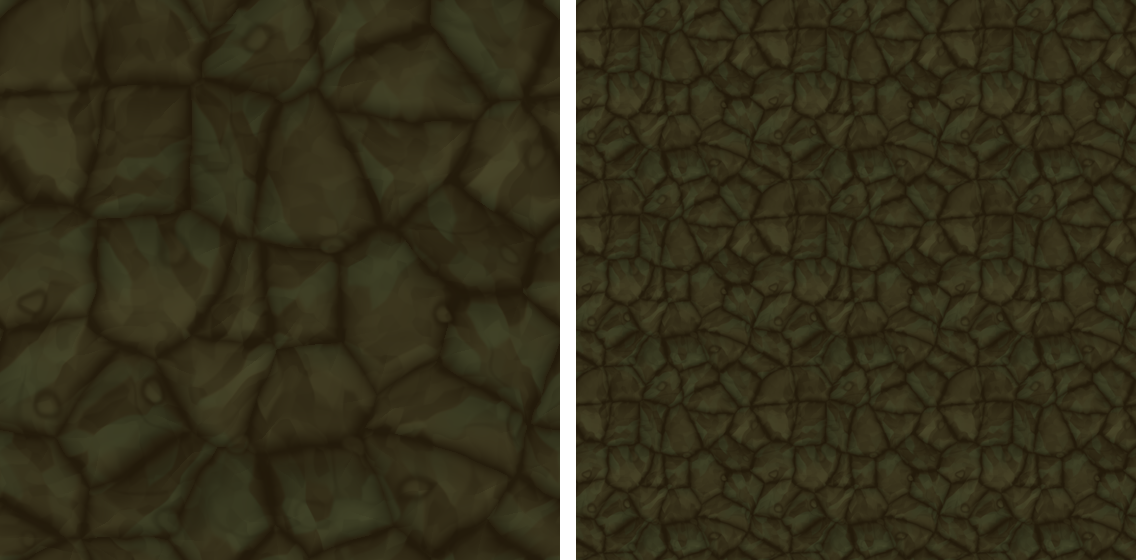
Left: one tile. Right: repeated 3 by 3.
This texture is drawn by a three.js fragment shader. Its source:

```glsl
// Mossy brown cobblestones with soft dark joints and painted brush marks, tiling.
#define STONES vec2(6.0, 5.0)
#define JITTER 0.84
#define JOINT_WIDTH 0.016
#define PEBBLE_GRID 6.0
#define PEBBLE_CHANCE 0.36
#define BRUSH_CONTRAST 0.42
#define RIM_LIGHT 0.13
#define LIGHT_DIR vec2(0.45, -0.89)
#define JOINT_COLOR vec3(0.122, 0.088, 0.032)
#define STONE_COLOR vec3(0.270, 0.252, 0.146)
#define MOSS_TINT vec3(-0.020, 0.004, 0.006)

varying vec2 vUv;

vec2 hash2(vec2 p) {
  vec3 q = fract(p.xyx * vec3(0.1031, 0.1030, 0.0973));
  q += dot(q, q.yzx + 33.33);
  return fract((q.xx + q.yz) * q.zy);
}

// Hash of a grid cell that repeats after "period" cells.
vec2 cellHash(vec2 cell, vec2 period, float seed) {
  return hash2(floor(mod(cell + 0.5, period)) + seed);
}

// Wrapping value noise, two channels.
vec2 noise2(vec2 uv, float period, float seed) {
  vec2 p = uv * period, c = floor(p), f = fract(p), n = vec2(period);
  f = f * f * (3.0 - 2.0 * f);
  vec2 low = mix(cellHash(c, n, seed), cellHash(c + vec2(1.0, 0.0), n, seed), f.x);
  vec2 high = mix(cellHash(c + vec2(0.0, 1.0), n, seed), cellHash(c + 1.0, n, seed), f.x);
  return mix(low, high, f.y);
}

// Soft-edged flat patches, like overlapping dabs of paint.
float dabs(vec2 uv, float period, float seed) {
  vec2 p = uv * period, c = floor(p), f = fract(p);
  float sum = 0.0, total = 0.0;
  for (int j = -1; j <= 1; j++)
    for (int i = -1; i <= 1; i++) {
      vec2 g = vec2(float(i), float(j));
      vec2 h = cellHash(c + g, vec2(period), seed);
      vec2 d = g + 0.1 + 0.8 * h - f;
      float w = exp(-20.0 * dot(d, d));
      sum += w * fract(h.x * 7.3 + h.y * 5.7);
      total += w;
    }
  return sum / total;
}

vec2 stoneOffset(vec2 c, vec2 g, vec2 f) {
  return (g + 0.5 + JITTER * (cellHash(c + g, STONES, 3.0) - 0.5) - f) / STONES;
}

// Distance to the nearest joint (x), its facing to the light (y), stone hash (zw).
vec4 stones(vec2 uv) {
  vec2 p = uv * STONES, c = floor(p), f = fract(p);
  vec2 nearCell = vec2(0.0), nearVec = vec2(0.0);
  float best = 9.0;
  for (int j = -1; j <= 1; j++)
    for (int i = -1; i <= 1; i++) {
      vec2 g = vec2(float(i), float(j)), r = stoneOffset(c, g, f);
      if (dot(r, r) < best) { best = dot(r, r); nearVec = r; nearCell = g; }
    }
  float edge = 9.0, facing = 0.0;
  for (int j = -2; j <= 2; j++)
    for (int i = -2; i <= 2; i++) {
      vec2 r = stoneOffset(c, nearCell + vec2(float(i), float(j)), f);
      vec2 across = r - nearVec;
      if (dot(across, across) > 0.00001) {
        vec2 n = normalize(across);
        float d = dot(0.5 * (r + nearVec), n);
        if (d < edge) { edge = d; facing = dot(n, LIGHT_DIR); }
      }
    }
  return vec4(edge, facing, cellHash(c + nearCell, STONES, 21.0));
}

// Nearest pebble: distance from its rim in radii (x), light (y), strength (z).
vec3 pebbles(vec2 uv) {
  vec2 p = uv * PEBBLE_GRID, c = floor(p), f = fract(p);
  vec3 result = vec3(9.0, 0.0, 0.0);
  for (int j = -1; j <= 1; j++)
    for (int i = -1; i <= 1; i++) {
      vec2 g = vec2(float(i), float(j));
      vec2 h = cellHash(c + g, vec2(PEBBLE_GRID), 47.0);
      vec2 kind = cellHash(c + g, vec2(PEBBLE_GRID), 83.0);
      vec2 r = (f - g - 0.15 - 0.7 * h) / PEBBLE_GRID / mix(0.015, 0.028, kind.y);
      float d = length(r) - 1.0;
      if (kind.x < PEBBLE_CHANCE && d < result.x)
        result = vec3(d, dot(r, LIGHT_DIR), mix(0.4, 0.95, h.y));
    }
  return result;
}

void main() {
  // Bend the grid so that joints wander and brush marks curve.
  vec2 bend = noise2(vUv, 8.0, 5.0) - 0.5, ripple = noise2(vUv, 27.0, 9.0) - 0.5;
  vec2 uv = vUv + 0.026 * bend + 0.007 * ripple;
  vec4 stone = stones(uv);

  // Brush marks run along one of two diagonals, chosen by stone.
  vec2 q = vUv + 0.05 * bend + 0.012 * ripple;
  float rising = dabs(vec2(q.x + q.y, 2.0 * (q.y - q.x)), 9.0, 13.0);
  float falling = dabs(vec2(2.0 * q.x + q.y, q.y - q.x), 10.0, 29.0);
  float brush = mix(rising, falling, smoothstep(0.4, 0.6, stone.z));
  float fine = dabs(q + 0.01 * ripple, 34.0, 37.0);
  vec2 broad = noise2(vUv, 7.0, 61.0);

  // Stone faces with a faint chiselled rim and a few creases.
  float tone = 0.75 + 0.1 * (stone.w - 0.5) + BRUSH_CONTRAST * (brush - 0.5);
  tone += 0.16 * (fine - 0.5) + 0.16 * (broad.x - 0.5);
  float rim = smoothstep(0.012, 0.03, stone.x) * (1.0 - smoothstep(0.03, 0.065, stone.x));
  tone += RIM_LIGHT * rim * stone.y;
  float crease = abs(noise2(q, 11.0, 71.0).x - 0.5);
  tone -= 0.12 * (1.0 - smoothstep(0.0, 0.06, crease)) * smoothstep(0.5, 0.75, broad.y);

  // Soft joints with uneven, painted edges.
  float gap = max(stone.x + 0.010 * (brush - 0.5) + 0.006 * (fine - 0.5), 0.0);
  float width = JOINT_WIDTH * (0.75 + 0.5 * broad.y);
  tone *= 1.0 - exp(-sqrt(gap * gap + 0.000009) / width);

  // Small pebbles, each in a dark ring.
  vec3 pebble = pebbles(uv + 0.012 * ripple);
  float ring = exp(-9.0 * pebble.x * pebble.x);
  float body = 1.0 - smoothstep(-0.3, 0.1, pebble.x);
  float face = 0.7 + 0.16 * pebble.y + 0.3 * (fine - 0.5);
  tone = mix(tone, face, body * pebble.z) * (1.0 - 0.5 * ring * pebble.z);

  float moss = smoothstep(0.45, 0.8, 0.5 * (broad.y + brush)) * smoothstep(0.2, 0.6, tone);
  gl_FragColor = vec4(mix(JOINT_COLOR, STONE_COLOR, tone) + MOSS_TINT * moss, 1.0);
}
```
